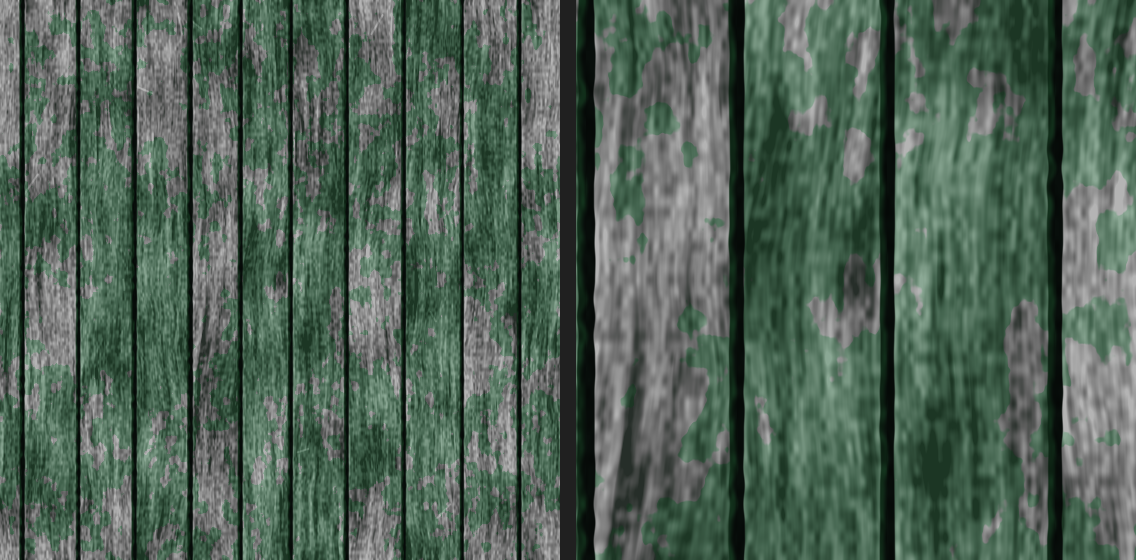
Left, the full canvas; right, a detail of the centre.
Reproduce this texture procedurally as a WebGL 1 fragment shader.

```glsl
precision highp float;
// Tileable wall of ten upright boards with worn green paint over grey wood.

uniform vec2 u_resolution;

#define PLANKS 10
#define FIRST_GAP 0.0395
#define GAP_HALF_WIDTH 0.0046
#define WEAR_THRESHOLD 0.065
#define GRAIN_CONTRAST 0.85
#define MOTTLE_CONTRAST 0.95
#define FINE_CONTRAST 0.55
#define RELIEF 1.1
#define SCRATCHES 9

const vec3 DARK_GREEN = vec3(0.11, 0.21, 0.14);
const vec3 MID_GREEN = vec3(0.26, 0.39, 0.305);
const vec3 PALE_GREEN = vec3(0.45, 0.57, 0.49);
const vec3 DARK_GREY = vec3(0.15, 0.18, 0.16);
const vec3 MID_GREY = vec3(0.385, 0.385, 0.385);
const vec3 PALE_GREY = vec3(0.60, 0.60, 0.60);
const vec3 GAP_GREEN = vec3(0.06, 0.16, 0.09);
const vec3 GAP_BLACK = vec3(0.025, 0.045, 0.035);

float hash(vec2 p) {
  vec3 q = fract(p.xyx * 0.1031);
  q += dot(q, q.yzx + 33.33);
  return fract((q.x + q.y) * q.z);
}

// Value noise that wraps after the given number of cells.
float noise(vec2 uv, vec2 cells, float seed) {
  vec2 p = uv * cells;
  vec2 f = fract(p);
  vec2 a = mod(floor(p), cells);
  vec2 b = mod(a + 1.0, cells);
  vec2 s = vec2(17.3, 9.1) * seed;
  f = f * f * (3.0 - 2.0 * f);
  return mix(mix(hash(a + s), hash(vec2(b.x, a.y) + s), f.x),
             mix(hash(vec2(a.x, b.y) + s), hash(b + s), f.x), f.y);
}

float fbm(vec2 uv, vec2 cells, float seed) {
  float sum = 0.0, weight = 0.533;
  for (int i = 0; i < 4; i++) {
    sum += weight * noise(uv, cells, seed);
    cells *= 2.0;
    weight *= 0.5;
    seed += 3.7;
  }
  return sum;
}

vec3 ramp(vec3 dark, vec3 mid, vec3 pale, float t) {
  return t < 0.5 ? mix(dark, mid, max(t, 0.0) * 2.0)
                 : mix(mid, pale, min(t * 2.0 - 1.0, 1.5));
}

// Gap positions: two narrower boards in the middle, a wider one at the seam.
float gapCentre(float i) {
  float shift = 0.021 * smoothstep(2.9, 5.1, i) * (1.0 - 0.4 * smoothstep(6.0, 9.0, i));
  return FIRST_GAP + i / float(PLANKS) - shift;
}

// Brightness of faint straight scratches scattered over the wall.
float scratches(vec2 uv, float aa) {
  float light = 0.0;
  for (int i = 0; i < SCRATCHES; i++) {
    float k = float(i) + 1.0;
    vec2 centre = vec2(hash(vec2(k, 3.0)), hash(vec2(k, 8.0)));
    float angle = 6.2832 * hash(vec2(k, 21.0));
    vec2 dir = vec2(cos(angle), sin(angle));
    vec2 q = fract(uv - centre + 0.5) - 0.5;
    float reach = mix(0.006, 0.025, hash(vec2(k, 34.0)));
    float d = length(q - dir * clamp(dot(q, dir), -reach, reach));
    light += 1.0 - smoothstep(0.0004, 0.0012 + aa, d);
  }
  return light;
}

void main() {
  vec2 uv = gl_FragCoord.xy / u_resolution;
  float aa = 1.0 / u_resolution.x;

  // Signed distance to the nearest gap, and the board it belongs to
  float d = 1.0, gap = 0.0;
  for (int i = 0; i < PLANKS; i++) {
    float dx = fract(uv.x - gapCentre(float(i)) + 0.5) - 0.5;
    if (abs(dx) < abs(d)) { d = dx; gap = float(i); }
  }
  float plank = mod(gap + step(0.0, d) - 1.0, float(PLANKS));
  float seed = plank * 5.3 + 2.0;

  // Wood grain, bent slightly along each board
  vec2 bent = uv + vec2(0.035 * (fbm(uv, vec2(6.0, 4.0), seed) - 0.5), 0.0);
  vec2 grainCells = vec2(100.0, 10.0);
  float grain = fbm(bent, grainCells, seed + 1.0);
  float relief = grain - fbm(bent + vec2(0.0025, -0.002), grainCells, seed + 1.0);
  float mottle = fbm(uv, vec2(15.0, 11.0), seed + 2.0);
  float fine = noise(bent, vec2(300.0, 150.0), seed + 3.0);
  float cracks = smoothstep(0.70, 0.92, noise(bent, vec2(170.0, 18.0), seed + 4.0))
               * smoothstep(0.46, 0.64, fbm(uv, vec2(8.0, 4.0), seed + 5.0));
  float stain = smoothstep(0.62, 0.78, fbm(bent, vec2(9.0, 6.0), seed + 6.0));

  // Ragged patches of bare wood, more of them towards the top
  float patches = fbm(bent, vec2(9.0, 5.0), seed + 7.0) - 0.5;
  float chips = fbm(uv, vec2(52.0, 42.0), seed + 8.0) - 0.5;
  float bias = 0.06 * cos(6.2832 * (uv.y - 0.8)) + 0.12 * (hash(vec2(plank, 6.0)) - 0.5);
  float wear = 1.2 * patches + chips + 0.3 * (grain - 0.5) + bias - WEAR_THRESHOLD;
  float bare = smoothstep(-0.025, 0.025, wear);

  // Shade of paint and wood
  float tone = 0.6 + GRAIN_CONTRAST * (grain - 0.5) + MOTTLE_CONTRAST * (mottle - 0.5)
             + FINE_CONTRAST * (fine - 0.5) + RELIEF * relief + 0.25 * patches
             - 0.45 * cracks - 0.35 * stain + 0.35 * scratches(uv, aa);

  // Gap outline, with lit and shaded board edges
  float ragged = noise(uv, vec2(20.0, 90.0), gap + 60.0) - 0.5;
  float halfWidth = GAP_HALF_WIDTH * (0.8 + 0.4 * hash(vec2(gap, 11.0)) + 0.3 * ragged);
  float edge = abs(d) - halfWidth;
  float rim = 1.0 - smoothstep(0.001, 0.003 + aa, edge);
  tone += rim * (d > 0.0 ? 0.35 : 0.12) * (0.6 + ragged);
  tone -= 0.15 * (1.0 - smoothstep(0.002, 0.010, edge)) * step(d, 0.0);

  vec3 paint = ramp(DARK_GREEN, MID_GREEN, PALE_GREEN, tone);
  vec3 wood = ramp(DARK_GREY, MID_GREY, PALE_GREY, tone + 0.06);
  vec3 color = mix(paint, wood, bare);
  vec3 groove = mix(GAP_GREEN, GAP_BLACK, smoothstep(-0.7, 0.2, d / halfWidth + ragged));
  groove *= 0.7 + 0.6 * fine;
  color = mix(groove, color, smoothstep(-aa, aa, edge));

  gl_FragColor = vec4(color, 1.0);
}
```
